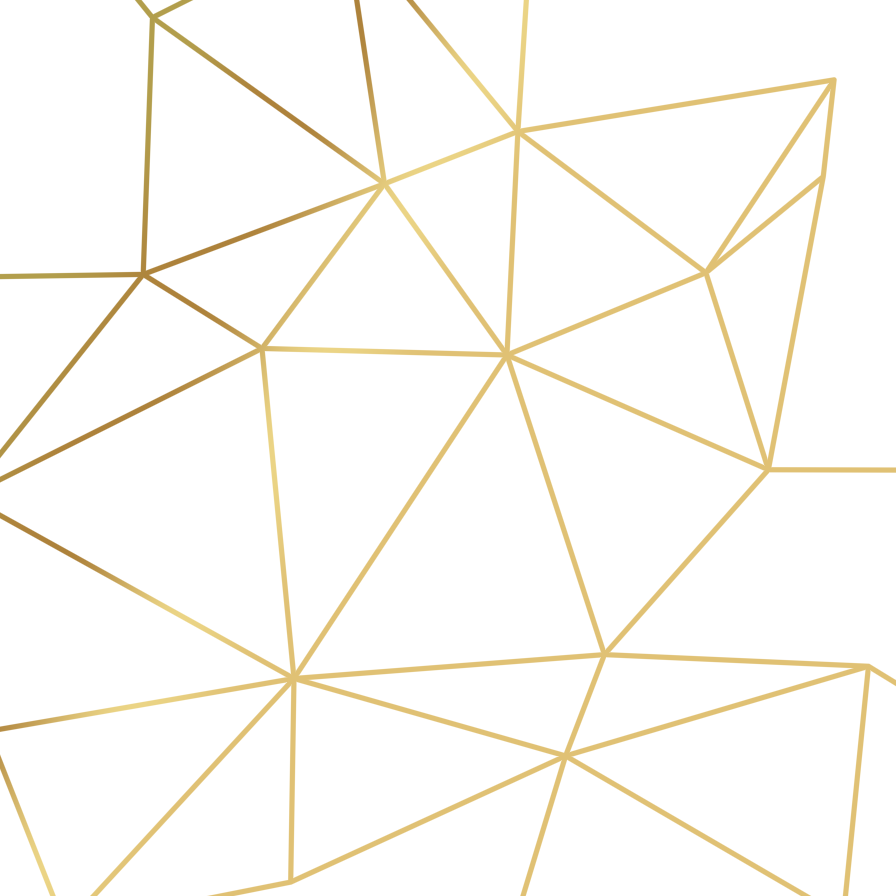
Write a Shadertoy shader that draws this background.

```glsl
// Thin gold wire mesh of irregular triangles on a white ground.

const float CELL = 0.26;         // mean spacing of the mesh nodes
const float JITTER = 0.74;       // node scatter inside its cell
const float HALF_WIDTH = 0.0029; // half the wire thickness
const float TILT = 0.33;         // rotation of the node lattice

const vec3 WHITE = vec3(1.0);
const vec3 OLIVE = vec3(0.70, 0.62, 0.30);
const vec3 BRONZE = vec3(0.68, 0.51, 0.23);
const vec3 PALE_GOLD = vec3(0.92, 0.83, 0.52);
const vec3 GOLD = vec3(0.878, 0.757, 0.455);

vec2 hash22(vec2 p) {
    vec3 q = fract(p.xyx * vec3(0.1031, 0.1030, 0.0973));
    q += dot(q, q.yzx + 33.33);
    return fract((q.xx + q.yz) * q.zy);
}

mat2 rotation(float angle) {
    float c = cos(angle), s = sin(angle);
    return mat2(c, s, -s, c);
}

// Canvas position of the scattered node that belongs to a lattice cell
vec2 nodePosition(vec2 id, mat2 turn) {
    vec2 offset = 0.5 + JITTER * (hash22(id + 41.0) - 0.5);
    return turn * (id + offset) * CELL;
}

float segmentDistance(vec2 p, vec2 a, vec2 b) {
    vec2 pa = p - a, ba = b - a;
    return length(pa - ba * clamp(dot(pa, ba) / dot(ba, ba), 0.0, 1.0));
}

// Distance to one wire; wires are dropped more often far from the centre
float wireDistance(vec2 p, vec2 idA, vec2 idB, mat2 turn) {
    vec2 a = nodePosition(idA, turn);
    vec2 b = nodePosition(idB, turn);
    float radius = length(0.5 * (a + b) - vec2(0.44, 0.54));
    float dropChance = mix(0.03, 0.55, smoothstep(0.42, 0.68, radius));
    bool dropped = hash22(idA + idB + 97.0).x < dropChance;
    return dropped ? 1e3 : segmentDistance(p, a, b);
}

// Each cell owns two sides and the shorter diagonal of its quad
float meshDistance(vec2 p) {
    mat2 turn = rotation(TILT);
    vec2 cell = floor((p * turn) / CELL);
    vec2 right = vec2(1.0, 0.0), up = vec2(0.0, 1.0);
    float d = 1e3;
    for (int y = -1; y <= 0; y++) {
        for (int x = -1; x <= 0; x++) {
            vec2 id = cell + vec2(x, y);
            float rising = distance(nodePosition(id, turn),
                                    nodePosition(id + 1.0, turn));
            float falling = distance(nodePosition(id + right, turn),
                                     nodePosition(id + up, turn));
            bool useRising = rising < falling;
            vec2 diagA = useRising ? id : id + right;
            vec2 diagB = useRising ? id + 1.0 : id + up;
            d = min(d, wireDistance(p, id, id + right, turn));
            d = min(d, wireDistance(p, id, id + up, turn));
            d = min(d, wireDistance(p, diagA, diagB, turn));
        }
    }
    return d;
}

// Metallic sheen in slanted bands, starting at the upper left
vec3 foilColor(vec2 p) {
    float t = p.x + 0.55 * (1.0 - p.y);
    vec3 color = mix(OLIVE, BRONZE, smoothstep(0.22, 0.36, t));
    color = mix(color, PALE_GOLD, smoothstep(0.41, 0.58, t));
    return mix(color, GOLD, smoothstep(0.59, 0.70, t));
}

void mainImage(out vec4 fragColor, in vec2 fragCoord) {
    vec2 p = fragCoord / iResolution.y;
    float blur = 0.75 / iResolution.y;
    float edge = meshDistance(p) - HALF_WIDTH;
    float wire = 1.0 - smoothstep(-blur, blur, edge);
    fragColor = vec4(mix(WHITE, foilColor(p), wire), 1.0);
}
```
